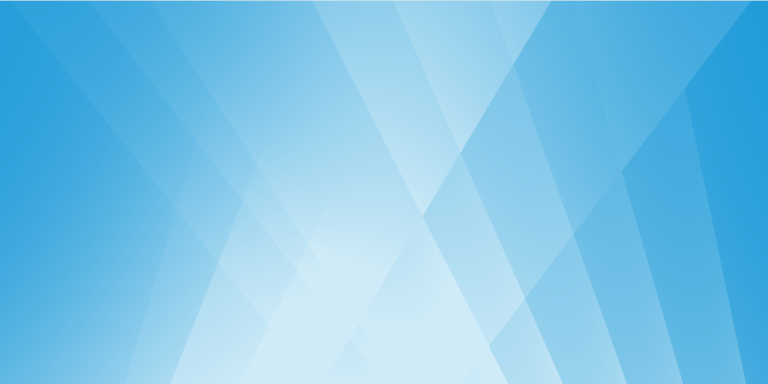
This background is drawn by a Shadertoy shader. Its source:

```glsl
// Signed distance to the line through (topX, 1) and (bottomX, 0), positive on its right
float lineDist(vec2 p, float topX, float bottomX) {
    float lean = topX - bottomX;
    return (p.x - bottomX - lean * p.y) / sqrt(1.0 + lean * lean);
}

// Antialiased half plane
float side(float d) {
    float aa = 0.8 / iResolution.y;
    return smoothstep(-aa, aa, d);
}

// Sheet of light: sharp at d = 0, fading over the given reach
float sheet(float d, float reach) {
    return side(d) * exp(-max(d, 0.0) / reach);
}

void mainImage(out vec4 fragColor, in vec2 fragCoord) {
    vec2 p = fragCoord / iResolution.y;
    p.x += 1.0 - 0.5 * iResolution.x / iResolution.y;
    float depth = 1.0 - p.y;

    // Broad glow, widest and brightest at the bottom
    float spread = 0.62 + 0.28 * depth * depth;
    float offset = (p.x - mix(0.89, 1.08, p.y)) / spread;
    float light = mix(0.95, 0.56, p.y) * exp(-offset * offset);

    // Two long diagonals falling to the left
    float innerDist = lineDist(p, 1.4375, 0.8385);
    float outerDist = lineDist(p, 1.958, 1.198);
    light += 0.06 * sheet(-innerDist, 0.3) - 0.09 * sheet(innerDist, 0.5);
    light += 0.11 * sheet(-outerDist, 0.3) - 0.03 * sheet(outerDist, 0.4);

    // Right fan: lit on the right above the diagonals, on the left below
    vec2 fan[5] = vec2[5](vec2(0.8125, 1.323), vec2(1.023, 1.466),
        vec2(1.276, 1.633), vec2(1.49, 1.779), vec2(1.735, 1.943));
    for (int i = 0; i < 5; i++) {
        float d = lineDist(p, fan[i].x, fan[i].y);
        float below = side(i < 3 ? innerDist : outerDist);
        float upper = 0.1 * (1.0 - float(i) / 4.0) * sheet(d, 0.25);
        float lower = (0.07 + 0.17 * depth * depth) * sheet(-d, 0.13);
        light += mix(upper, lower, below);
    }

    // Faint left sheets falling to the right
    vec2 falling[3] = vec2[3](vec2(0.026, 0.82), vec2(0.23, 1.0), vec2(0.39, 1.04));
    for (int i = 0; i < 3; i++) {
        light += 0.05 * sheet(lineDist(p, falling[i].x, falling[i].y), 0.14);
    }

    // Rising left sheets: top x, bottom x, strength, height where they vanish
    vec4 rising[3] = vec4[3](vec4(0.84, 0.443, 0.12, 0.7),
        vec4(1.115, 0.625, 0.05, 0.6), vec4(0.62, 0.325, 0.04, 0.9));
    for (int i = 0; i < 3; i++) {
        vec4 r = rising[i];
        float fade = 1.0 - smoothstep(0.2, r.w, p.y);
        light += r.z * fade * sheet(lineDist(p, r.x, r.y), 0.2);
    }

    // Blue to pale sky, with a thin pale rim along the top
    vec3 deepBlue = vec3(0.13, 0.61, 0.85);
    vec3 paleSky = vec3(0.81, 0.92, 0.97);
    vec3 color = mix(deepBlue, paleSky, clamp(light, 0.0, 1.0));
    color = mix(color, vec3(0.85, 0.9, 0.92), 0.7 * smoothstep(0.996, 0.999, p.y));
    fragColor = vec4(color, 1.0);
}
```
